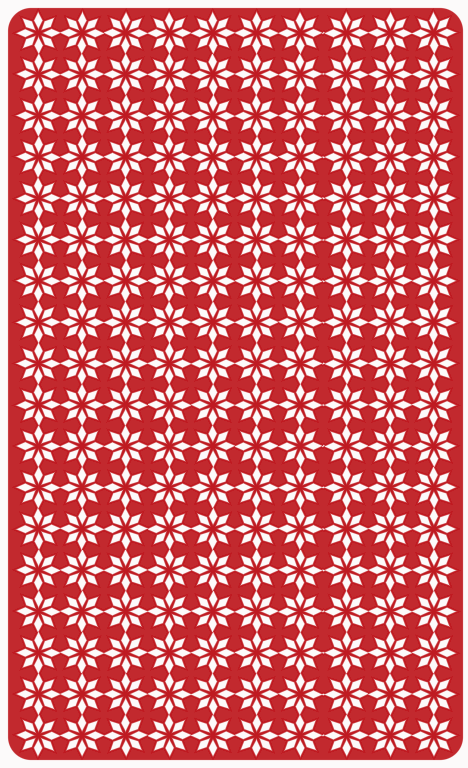
A WebGL 1 fragment shader for this pattern:

```glsl
precision highp float;
// Rounded red card with a grid of white eight-petalled star flowers.

uniform vec2 u_resolution;

// Lengths are fractions of the canvas height, measured from its centre.
const vec3 WHITE = vec3(0.99, 0.98, 0.98);
const vec3 RED = vec3(0.76, 0.16, 0.18);
const vec3 RIM_RED = vec3(0.75, 0.10, 0.13);

const vec2 CARD_CENTER = vec2(0.002, 0.0);
const vec2 CARD_HALF = vec2(0.2962, 0.4896);
const float CARD_RADIUS = 0.030;

const vec2 GRID_COUNT = vec2(10.0, 18.0);
const vec2 GRID_FIRST = vec2(-0.2546, -0.4576);
const vec2 GRID_PITCH = vec2(0.0568, 0.0538);
const float WIDE_GAP_AFTER = 6.0;   // column followed by a wider gap
const float WIDE_GAP = 0.0036;

const float PETALS = 8.0;
const float PETAL_INNER = 0.0055;
const float PETAL_MIDDLE = 0.0163;
const float PETAL_OUTER = 0.0272;
const float PETAL_HALF_WIDTH = 0.0052;
const float FLOWER_STRETCH = 1.055; // flowers are slightly wider than tall
const float TURN_VARIATION = 0.05;  // radians
const float RIM_OFFSET = 0.0019;
const float RIM_WIDTH = 0.0010;

const float TAU = 6.2831853;

float hash(vec2 cell) {
  return fract(sin(dot(cell, vec2(127.1, 311.7))) * 4375.85);
}

float roundedBox(vec2 p, vec2 halfSize, float radius) {
  vec2 q = abs(p) - halfSize + radius;
  return length(max(q, 0.0)) + min(max(q.x, q.y), 0.0) - radius;
}

// Kite along +x: the greater of the distances to its two slanted sides.
float kite(vec2 p) {
  vec2 q = vec2(p.x - PETAL_MIDDLE, abs(p.y) - PETAL_HALF_WIDTH);
  vec2 innerNormal = normalize(vec2(-PETAL_HALF_WIDTH, PETAL_MIDDLE - PETAL_INNER));
  vec2 outerNormal = normalize(vec2(PETAL_HALF_WIDTH, PETAL_OUTER - PETAL_MIDDLE));
  return max(dot(q, innerNormal), dot(q, outerNormal));
}

float flower(vec2 p, float turn) {
  float sector = TAU / PETALS;
  p.x /= FLOWER_STRETCH;
  float angle = atan(p.y, p.x) - turn;
  angle = mod(angle + 0.5 * sector, sector) - 0.5 * sector;
  return kite(length(p) * vec2(cos(angle), sin(angle)));
}

float flowerGrid(vec2 p) {
  vec2 q = p - GRID_FIRST;
  float gapCenter = (WIDE_GAP_AFTER + 0.5) * GRID_PITCH.x + 0.5 * WIDE_GAP;
  q.x -= WIDE_GAP * step(gapCenter, q.x);
  vec2 cell = clamp(floor(q / GRID_PITCH + 0.5), vec2(0.0), GRID_COUNT - 1.0);
  float turn = (hash(cell) - 0.5) * TURN_VARIATION;
  return flower(q - cell * GRID_PITCH, turn);
}

float coverage(float dist, float softness) {
  return 1.0 - smoothstep(-softness, softness, dist);
}

void main() {
  vec2 p = (gl_FragCoord.xy - 0.5 * u_resolution) / u_resolution.y;
  float softness = 0.75 / u_resolution.y;

  float petals = flowerGrid(p);
  float card = roundedBox(p - CARD_CENTER, CARD_HALF, CARD_RADIUS);

  // Deeper red hugging the petals, then the petals, then the card outline.
  float rim = 1.0 - smoothstep(0.5, 1.0, abs(petals - RIM_OFFSET) / RIM_WIDTH);
  vec3 color = mix(RED, RIM_RED, rim);
  color = mix(color, WHITE, coverage(petals, softness));
  color = mix(WHITE, color, coverage(card, softness));

  gl_FragColor = vec4(color, 1.0);
}
```
